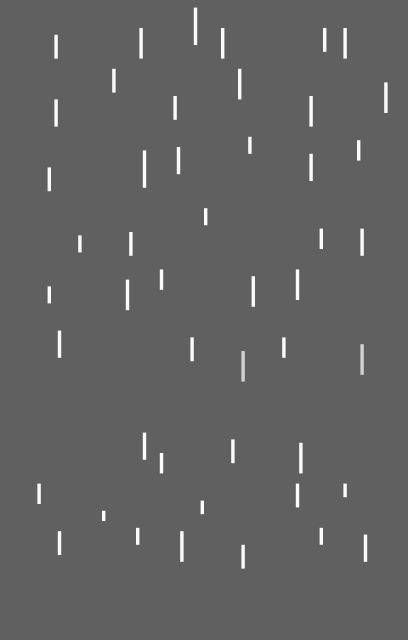
Reproduce this pattern procedurally as a Shadertoy shader.

```glsl
float hash(vec2 cell, float seed) {
    vec3 p = fract(vec3(cell, seed) * vec3(0.1031, 0.1130, 0.0973) + 0.137);
    p += dot(p, p.yzx + 33.33);
    return fract((p.x + p.y) * p.z);
}

// Antialiased coverage of a box given by its lower left corner and size
float boxCoverage(vec2 p, vec2 corner, vec2 size, float pixel) {
    vec2 inside = 0.5 * size - abs(p - corner - 0.5 * size);
    vec2 cover = clamp(inside / pixel + 0.5, 0.0, 1.0);
    return cover.x * cover.y;
}

// One jittered upright dash per cell; returns coverage and the dash's centre height
vec2 dashBand(vec2 p, vec2 origin, vec2 cellSize, vec2 cellCount,
              float shortest, float fill, float seed, float pixel) {
    vec2 q = p - origin;
    vec2 cell = floor(q / cellSize);
    if (any(lessThan(cell, vec2(0.0))) || any(greaterThanEqual(cell, cellCount))) return vec2(0.0);

    // Lengths and positions snap to whole units
    float spread = 0.5 * (hash(cell, seed + 1.0) + hash(cell, seed + 2.0));
    float len = shortest + floor(8.0 * spread);
    vec2 room = vec2(cellSize.x - 3.0, cellSize.y - len - 1.0);
    vec2 jitter = vec2(hash(cell, seed + 3.0), hash(cell, seed + 4.0));
    vec2 corner = cell * cellSize + 1.0 + floor(jitter * room);

    float present = step(hash(cell, seed + 5.0), fill);
    float cover = present * boxCoverage(q, corner, vec2(1.0, len), pixel);
    return vec2(cover, origin.y + corner.y + 0.5 * len);
}

void mainImage(out vec4 fragColor, in vec2 fragCoord) {
    // The canvas is 120 units wide, one unit being a dash width
    float pixel = 120.0 / iResolution.x;
    vec2 p = fragCoord * pixel;

    // Tall upper band and a tighter lower band with an empty strip between
    vec2 upper = dashBand(p, vec2(9.0, 74.0), vec2(18.0, 19.0), vec2(6.0), 4.0, 0.92, 11.0, pixel);
    vec2 lower = dashBand(p, vec2(9.0, 20.0), vec2(18.0, 14.0), vec2(6.0, 3.0), 3.0, 0.82, 47.0, pixel);

    // Dashes at the foot of the upper band are dimmed
    float upperTone = upper.y < 85.0 ? 0.82 : 0.985;
    float tone = mix(0.378, upperTone, upper.x);
    tone = mix(tone, 0.985, lower.x);
    fragColor = vec4(vec3(tone), 1.0);
}
```
